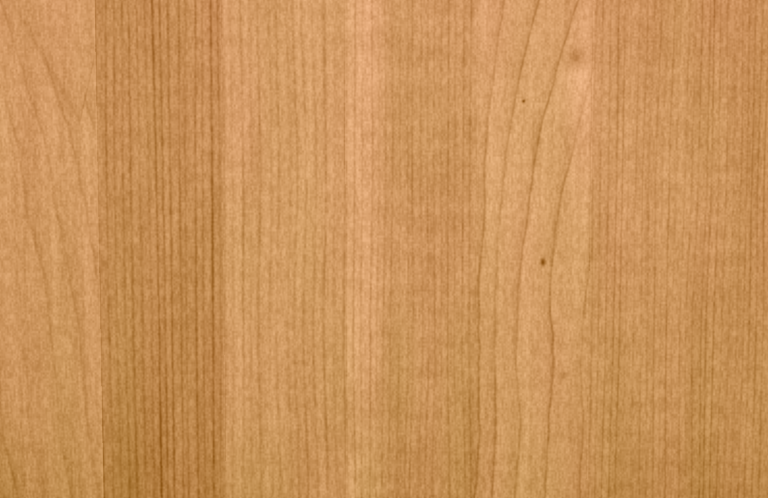
Write a Shadertoy shader that draws this texture.

```glsl
// Edge-glued boards of pale hardwood with vertical grain, wavy growth lines and small knots.

const vec3 DARK_WOOD = vec3(0.71, 0.49, 0.26);
const vec3 LIGHT_WOOD = vec3(0.87, 0.66, 0.45);
const vec3 WARM_TINT = vec3(0.012, -0.004, 0.012);
const int BOARDS = 6;

float hash(vec2 p) {
    vec3 q = fract(p.xyx * vec3(0.1031, 0.1030, 0.0973));
    q += dot(q, q.yzx + 33.33);
    return fract((q.x + q.y) * q.z);
}

float noise(vec2 p) {
    vec2 i = floor(p), f = fract(p);
    f = f * f * (3.0 - 2.0 * f);
    return mix(mix(hash(i), hash(i + vec2(1, 0)), f.x),
               mix(hash(i + vec2(0, 1)), hash(i + vec2(1, 1)), f.x), f.y);
}

// Noise centred on zero
float mottle(vec2 p) { return noise(p) - 0.5; }

// Growth line: crisp on the side of negative d, fading over "fade" on the other
float growthLine(float d, float crisp, float fade) {
    float core = exp(-d * d / (crisp * crisp));
    float shade = smoothstep(-crisp, crisp, d) * exp(-max(d, 0.0) / fade);
    return 0.6 * core + 0.4 * shade;
}

// Thin, fairly even vertical lines broken along their length, centred on zero
float grainLines(float x, float y, float density) {
    float s = x * density + 0.6 * mottle(vec2(x * 20.0, y * 3.0));
    float cell = floor(s);
    float offset = fract(s) - 0.5 - 0.4 * (hash(vec2(cell, 7.0)) - 0.5);
    float strength = (0.35 + 0.65 * hash(vec2(cell, 3.0)))
                   * (0.4 + 0.7 * noise(vec2(cell * 5.3, y * 9.0))
                      + 0.5 * noise(vec2(cell * 3.7, y * 60.0)));
    return strength * exp(-offset * offset / 0.032) - 0.21;
}

// Round dark spot, stretched along the grain
float knot(vec2 p, vec2 centre, float radius, float stretch) {
    vec2 d = (p - centre) * vec2(1.0, 1.0 / stretch) / radius;
    return exp(-dot(d, d));
}

// Slanted lines and a pointed arch on the left board
float archFigure(vec2 p) {
    float bend = 0.016 * mottle(p * vec2(6.0, 7.0)) + 0.003 * mottle(p * vec2(30.0, 35.0));
    float s = (p.x + 0.10 * p.y * p.y + 0.03 * p.y + bend) * 27.0;
    float cell = floor(s);
    float lines = growthLine((fract(s) - 0.4) / 27.0, 0.0025, 0.012)
                * (0.2 + 0.8 * hash(vec2(cell, 11.0)));
    float rise = p.y - 0.755 + bend;
    float side = p.x - 0.104;
    float arch = rise - (side < 0.0 ? -side * 2.7 : side * 7.0);
    float inside = smoothstep(-0.01, 0.03, arch);
    return mix(lines, 0.1 * lines, inside) + 0.8 * growthLine(arch, 0.010, 0.05);
}

// Wavy lines that lean to the right towards the top
float wavyFigure(vec2 p) {
    float sum = 0.0;
    for (int k = 0; k < 5; k++) {
        float n = float(k);
        float base = 0.622 + 0.018 * n + 0.004 * n * n;
        float lean = (0.036 + 0.021 * n) * p.y * p.y * p.y;
        float wobble = (0.006 + 0.003 * n) * mottle(vec2(n * 9.1, p.y * 7.0))
                     + 0.002 * mottle(vec2(n * 4.7, p.y * 30.0));
        float power = 0.85 + 0.2 * sin(n * 2.2 + p.y * 5.0);
        sum += power * growthLine(base + lean + wobble - p.x, 0.0019, 0.009);
    }
    return sum;
}

void mainImage(out vec4 fragColor, in vec2 fragCoord) {
    vec2 p = fragCoord / iResolution.xy;
    // Joints fan out slightly towards the bottom
    float x = p.x + (p.y - 0.5) * 0.033 * (0.48 - p.x);

    // Boards: tone, line strength, line density, cross ripple
    float joints[5] = float[5](0.129, 0.291, 0.450, 0.620, 0.768);
    vec4 boards[BOARDS] = vec4[BOARDS](
        vec4(0.72, 0.10, 70.0, 0.06), vec4(0.20, 0.72, 96.0, 0.08),
        vec4(0.60, 0.42, 84.0, 0.10), vec4(0.48, 0.38, 105.0, 0.22),
        vec4(0.77, 0.12, 80.0, 0.10), vec4(0.55, 0.40, 112.0, 0.16));
    vec4 board = boards[0];
    for (int i = 0; i < BOARDS - 1; i++) {
        float d = x - joints[i];
        float blend = i < 3 ? 0.0015 : 0.008;
        float density = d > 0.0 ? boards[i + 1].z : board.z;
        board = mix(board, boards[i + 1], smoothstep(-blend, blend, d));
        board.z = density;
    }

    float tone = board.x;

    // Pale sapwood strip after the third joint
    tone += 0.38 * smoothstep(0.448, 0.453, x) * (1.0 - smoothstep(0.468, 0.515, x));

    // Grain lines, broad streaks and cross ripple
    tone -= board.y * grainLines(x, p.y, board.z);
    tone += 0.18 * mottle(vec2(x * 45.0, p.y * 1.5));
    tone += 0.22 * mottle(vec2(x * 170.0, p.y * 7.0));
    tone += 0.12 * mottle(p * vec2(9.0, 5.0));
    tone += board.w * mottle(vec2(p.x * 16.0, p.y * 48.0));

    // Pores and fine speckle
    tone += 0.38 * mottle(vec2(x * 410.0, p.y * 85.0));
    tone += 0.36 * mottle(p * vec2(370.0, 240.0));

    // Large figure on the first and fifth boards
    tone -= 0.46 * archFigure(p) * (1.0 - smoothstep(0.126, 0.129, x));
    tone -= 0.76 * wavyFigure(p) * (1.0 - smoothstep(0.765, 0.775, x));

    // Knots and the pale wood beside the largest
    tone += 0.30 * knot(p, vec2(0.757, 0.83), 0.022, 2.0);
    tone -= 0.65 * knot(p, vec2(0.750, 0.885), 0.012, 1.5);
    tone -= 1.70 * knot(p, vec2(0.707, 0.474), 0.0030, 2.4);
    tone -= 1.60 * knot(p, vec2(0.682, 0.797), 0.0022, 1.6);
    tone -= 0.45 * knot(p, vec2(0.733, 0.247), 0.0050, 2.0);

    // Soft light from above the centre
    vec2 q = vec2(p.x - 0.47, (p.y - 0.6) * 0.7);
    tone += 0.09 + 0.22 * (p.y - 0.5) - 0.85 * dot(q, q);

    // Rosier wood at the top and in patches, yellower below
    float warmth = 1.4 * (p.y - 0.5) + 1.2 * mottle(vec2(x * 25.0, p.y * 4.0));
    vec3 wood = mix(DARK_WOOD, LIGHT_WOOD, clamp(tone, -1.6, 1.4));
    fragColor = vec4(wood + warmth * WARM_TINT, 1.0);
}
```
